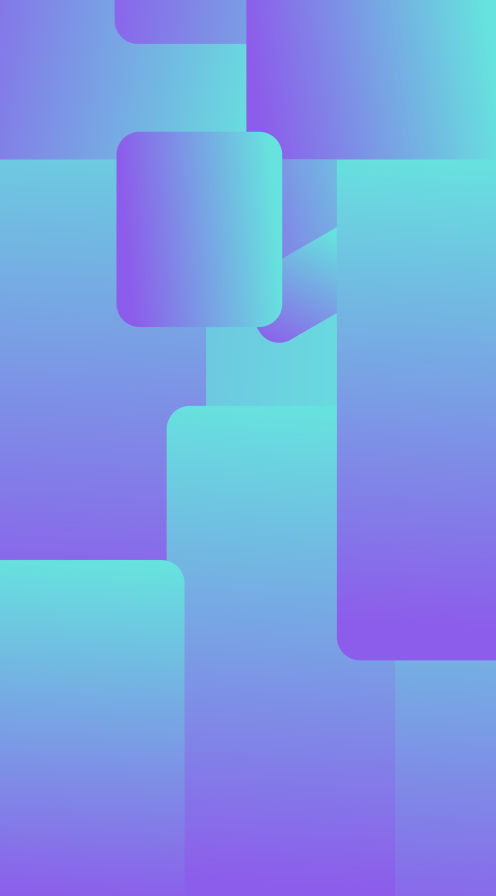
Write a WebGL 2 fragment shader that draws this background.

```glsl
#version 300 es
precision highp float;
// Overlapping rounded panels, each filled with a violet-to-aqua linear gradient.
// Panels are rounded-box distance functions painted back to front; lengths are
// fractions of the canvas height, with y measured downward from the top.

#define VIOLET vec3(0.55, 0.36, 0.92)
#define AQUA vec3(0.40, 0.89, 0.87)
#define RADIUS 0.026
#define TILT radians(30.0)
#define TILT_ORIGIN vec2(0.302, 0.392)

uniform vec2 u_resolution;
out vec4 outColor;

float roundedBox(vec2 p, vec2 lo, vec2 hi) {
  vec2 d = abs(p - 0.5 * (lo + hi)) - 0.5 * (hi - lo) + RADIUS;
  return length(max(d, 0.0)) + min(max(d.x, d.y), 0.0) - RADIUS;
}

// Gradient running from violet at one point to aqua at another
vec3 gradient(vec2 p, vec2 violetAt, vec2 aquaAt) {
  vec2 axis = aquaAt - violetAt;
  float t = dot(p - violetAt, axis) / dot(axis, axis);
  return mix(VIOLET, AQUA, clamp(t, 0.0, 1.0));
}

// Paint one panel over the current colour
void panel(inout vec3 color, vec2 p, vec2 lo, vec2 hi, vec2 violetAt, vec2 aquaAt) {
  float pixel = 1.0 / u_resolution.y;
  float cover = 1.0 - smoothstep(-0.7 * pixel, 0.7 * pixel, roundedBox(p, lo, hi));
  color = mix(color, gradient(p, violetAt, aquaAt), cover);
}

void main() {
  vec2 p = gl_FragCoord.xy / u_resolution.y;
  p.y = 1.0 - p.y;
  float c = cos(TILT), s = sin(TILT);
  vec2 fromOrigin = p - TILT_ORIGIN;
  vec2 tilted = vec2(c * fromOrigin.x - s * fromOrigin.y,
                     s * fromOrigin.x + c * fromOrigin.y);

  // Pale backdrop and left column
  vec3 color = gradient(p, vec2(-0.70, 0.36), vec2(0.46, 0.42));
  panel(color, p, vec2(-0.10, 0.10), vec2(0.230, 0.75), vec2(0.08, 0.687), vec2(0.11, 0.067));

  // Two tilted panels behind the square
  panel(color, tilted, vec2(0.0, -0.20), vec2(0.30, 0.0), vec2(0.0), vec2(0.130, -0.075));
  panel(color, tilted, vec2(-0.02, -0.25), vec2(0.30, -0.083), vec2(-0.022, -0.005), vec2(0.192, 0.045));

  // Lower columns
  panel(color, p, vec2(0.35, 0.60), vec2(0.80, 1.10), vec2(0.48, 1.05), vec2(0.50, 0.545));
  panel(color, p, vec2(0.186, 0.453), vec2(0.441, 1.10), vec2(0.29, 0.99), vec2(0.32, 0.45));
  panel(color, p, vec2(0.376, 0.10), vec2(0.80, 0.737), vec2(0.44, 0.70), vec2(0.47, 0.17));
  panel(color, p, vec2(-0.10, 0.625), vec2(0.206, 1.10), vec2(0.09, 1.01), vec2(0.11, 0.625));

  // Upper band, tab, corner panel and square
  panel(color, p, vec2(-0.10, -0.10), vec2(0.40, 0.178), vec2(-0.08, 0.0), vec2(0.31, 0.06));
  panel(color, p, vec2(0.128, -0.10), vec2(0.40, 0.049), vec2(0.10, 0.02), vec2(0.46, 0.05));
  panel(color, p, vec2(0.275, -0.10), vec2(0.80, 0.178), vec2(0.285, 0.10), vec2(0.55, 0.06));
  panel(color, p, vec2(0.130, 0.147), vec2(0.315, 0.365), vec2(0.140, 0.27), vec2(0.31, 0.255));

  outColor = vec4(color, 1.0);
}
```
